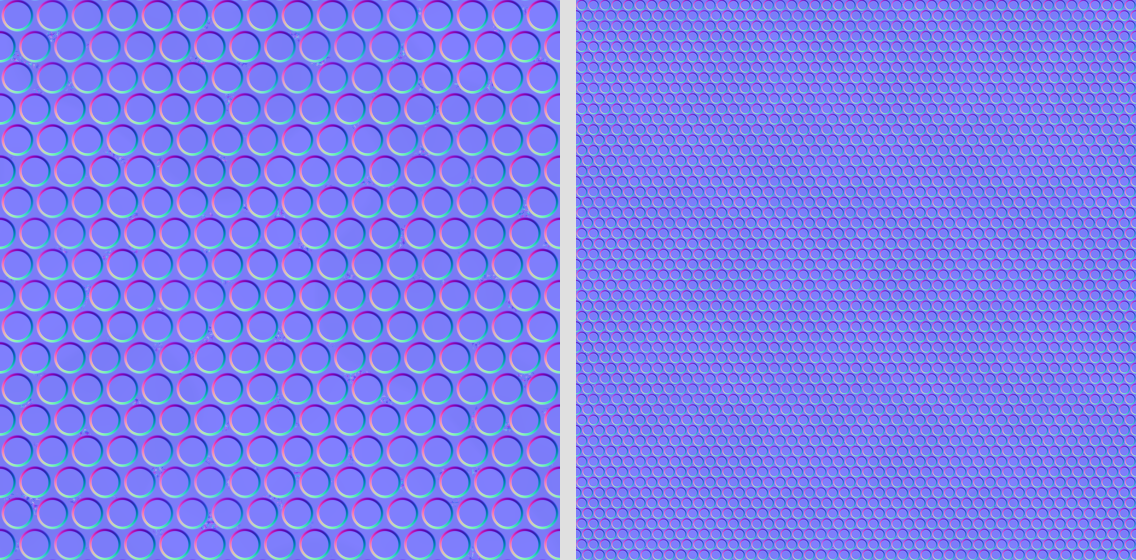
Left: one tile. Right: repeated 3 by 3.
Write a WebGL 2 fragment shader that draws this texture map.

```glsl
#version 300 es
precision highp float;

#define COLUMNS 16.0
#define ROWS 18.0
#define FLOOR_RADIUS 0.368
#define RIM_RADIUS 0.472
#define RIM_TILT 1.27
#define TILT_VARIATION 0.16
#define PLATE_SHADE 0.965
#define FLOOR_SHADE 0.985
#define PATCH_STRENGTH 0.014
#define CHIP_STRENGTH 0.9

uniform vec2 u_resolution;
out vec4 fragColor;

// Unit gradient for a lattice point, wrapped to the period
vec2 latticeGradient(vec2 cell, float period) {
    vec3 h = fract(mod(cell, period).xyx * vec3(0.1031, 0.1030, 0.0973) + period * 0.0137);
    h += dot(h, h.yzx + 33.33);
    float angle = 6.28319 * fract((h.x + h.y) * h.z);
    return vec2(cos(angle), sin(angle));
}

// Gradient noise that repeats over the unit square
float tiledNoise(vec2 uv, float period) {
    vec2 p = uv * period;
    vec2 cell = floor(p);
    vec2 f = p - cell;
    vec2 w = f * f * f * (f * (f * 6.0 - 15.0) + 10.0);
    float a = dot(latticeGradient(cell, period), f);
    float b = dot(latticeGradient(cell + vec2(1, 0), period), f - vec2(1, 0));
    float c = dot(latticeGradient(cell + vec2(0, 1), period), f - vec2(0, 1));
    float d = dot(latticeGradient(cell + vec2(1, 1), period), f - vec2(1, 1));
    return mix(mix(a, b, w.x), mix(c, d, w.x), w.y);
}

// Offset from the nearest hole centre, in column widths
vec2 nearestHole(vec2 uv) {
    vec2 nearest = vec2(1.0);
    float baseRow = floor(uv.y * ROWS);
    for (float i = -1.0; i <= 1.0; i++) {
        float row = baseRow + i;
        float x = uv.x * COLUMNS - 0.5 * mod(row, 2.0);
        float y = (uv.y * ROWS - row - 0.5) * COLUMNS / ROWS;
        vec2 offset = vec2(x - floor(x + 0.5), y);
        if (dot(offset, offset) < dot(nearest, nearest)) nearest = offset;
    }
    return nearest;
}

void main() {
    vec2 uv = gl_FragCoord.xy / u_resolution;
    float pixel = COLUMNS / min(u_resolution.x, u_resolution.y);
    vec2 offset = nearestHole(uv);
    float radius = length(offset);
    vec2 outward = offset / max(radius, 0.0001);

    // Rounded rim: crisp at the floor, soft towards the plate
    float soften = 0.25 * pixel;
    float rise = smoothstep(FLOOR_RADIUS - soften, FLOOR_RADIUS + 0.032 + soften, radius);
    float fall = 1.0 - smoothstep(RIM_RADIUS - 0.058, RIM_RADIUS + soften, radius);
    float wear = smoothstep(0.0, 0.45, tiledNoise(uv, 5.0));
    float tilt = RIM_TILT * rise * fall * (1.0 - TILT_VARIATION * wear);

    // Sparse chips on the plate between the holes
    float plate = smoothstep(RIM_RADIUS - 0.03, RIM_RADIUS + 0.01, radius);
    float cluster = smoothstep(0.22, 0.42, tiledNoise(uv, 23.0));
    vec2 grain = vec2(tiledNoise(uv, 190.0), tiledNoise(uv.yx, 170.0));
    float chip = plate * cluster * smoothstep(0.18, 0.4, length(grain));

    // Faint broad patches with readable borders
    float patches = smoothstep(-0.03, 0.03, tiledNoise(uv, 3.0))
                  + tiledNoise(uv, 7.0) - 0.5;
    vec2 drift = PATCH_STRENGTH * vec2(patches, tiledNoise(uv.yx, 4.0));

    // Surface normal packed as colour
    vec3 normal = vec3(-outward * sin(tilt), cos(tilt));
    normal.xy += drift + CHIP_STRENGTH * chip * grain;
    normal = normalize(normal);
    float shade = mix(FLOOR_SHADE, PLATE_SHADE, plate) + PATCH_STRENGTH * patches;
    vec3 color = (0.5 + 0.5 * normal) * mix(1.0, shade, normal.z * normal.z);
    fragColor = vec4(clamp(color, 0.0, 1.0), 1.0);
}
```
